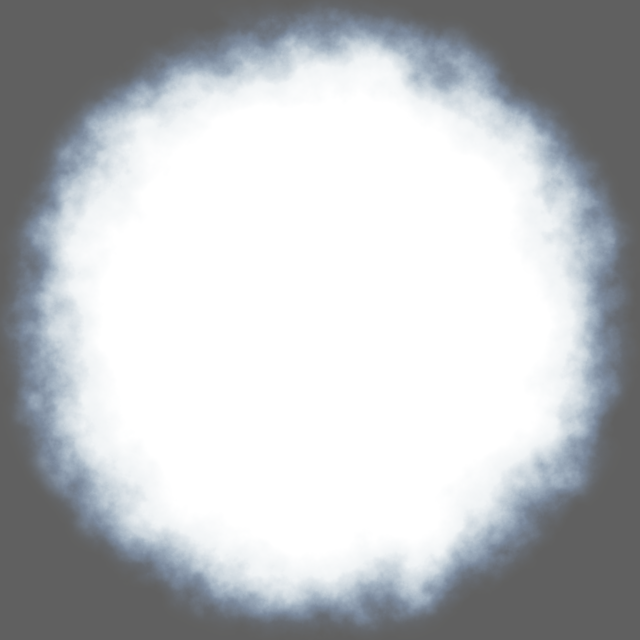
Give the GLSL for this background, as a three.js fragment shader.

```glsl
// Draws a glowing white disc with a wispy blue cloud rim on flat grey.
varying vec2 vUv;

// Shape
const vec2 CENTER = vec2(0.499, 0.501);
const float CORE_RADIUS = 0.345;
const float PALE_RADIUS = 0.391;
const float MIST_RADIUS = 0.422;
const float RIM_RADIUS = 0.441;
const float HAZE_RADIUS = 0.462;
const float FADE_RADIUS = 0.488;
const float OUTER_RADIUS = 0.515;

// Cloud noise
const int OCTAVES = 6;
const float NOISE_SCALE = 13.0;
const float NOISE_GAIN = 0.55;
const float WISP_DEPTH = 0.095;
const vec2 NOISE_OFFSET = vec2(17.3, 41.7);

// Colours, from the core outward
const vec3 CORE_WHITE = vec3(1.0);
const vec3 PALE_MIST = vec3(0.94, 0.953, 0.96);
const vec3 SILVER_MIST = vec3(0.79, 0.83, 0.86);
const vec3 BLUE_RIM = vec3(0.63, 0.69, 0.75);
const vec3 SLATE_HAZE = vec3(0.485, 0.54, 0.615);
const vec3 DIM_HAZE = vec3(0.405, 0.425, 0.455);
const vec3 BACKDROP_GREY = vec3(0.378, 0.378, 0.376);

float hash(vec2 p) {
  vec3 q = fract(p.xyx * 0.1031);
  q += dot(q, q.yzx + 33.33);
  return fract((q.x + q.y) * q.z);
}

float valueNoise(vec2 p) {
  vec2 cell = floor(p);
  vec2 f = fract(p);
  vec2 u = f * f * f * (f * (f * 6.0 - 15.0) + 10.0);
  float low = mix(hash(cell), hash(cell + vec2(1.0, 0.0)), u.x);
  float high = mix(hash(cell + vec2(0.0, 1.0)), hash(cell + vec2(1.0)), u.x);
  return mix(low, high, u.y);
}

// Layered noise, normalised to 0..1; each octave is turned to hide the grid.
float cloudNoise(vec2 p) {
  mat2 turn = mat2(0.8, 0.6, -0.6, 0.8);
  float sum = 0.0;
  float total = 0.0;
  float weight = 1.0;
  for (int i = 0; i < OCTAVES; i++) {
    sum += weight * valueNoise(p);
    total += weight;
    weight *= NOISE_GAIN;
    p = turn * p * 2.03 + 11.7;
  }
  return sum / total;
}

// Blends toward the next colour between two radii.
vec3 blendRing(vec3 color, vec3 next, float inner, float outer, float r) {
  return mix(color, next, clamp((r - inner) / (outer - inner), 0.0, 1.0));
}

vec3 glowRamp(float r) {
  vec3 color = CORE_WHITE;
  color = blendRing(color, PALE_MIST, CORE_RADIUS, PALE_RADIUS, r);
  color = blendRing(color, SILVER_MIST, PALE_RADIUS, MIST_RADIUS, r);
  color = blendRing(color, BLUE_RIM, MIST_RADIUS, RIM_RADIUS, r);
  color = blendRing(color, SLATE_HAZE, RIM_RADIUS, HAZE_RADIUS, r);
  color = blendRing(color, DIM_HAZE, HAZE_RADIUS, FADE_RADIUS, r);
  return blendRing(color, BACKDROP_GREY, FADE_RADIUS, OUTER_RADIUS, r);
}

void main() {
  // Ragged distance: noise pushes the rim in and out.
  float radius = length(vUv - CENTER);
  float cloud = cloudNoise(vUv * NOISE_SCALE + NOISE_OFFSET) - 0.5;
  float raggedRadius = radius + cloud * WISP_DEPTH;

  // Fade to the flat backdrop beyond the cloud.
  vec3 color = glowRamp(raggedRadius);
  float outside = smoothstep(FADE_RADIUS - 0.02, OUTER_RADIUS + 0.01, radius);
  gl_FragColor = vec4(mix(color, BACKDROP_GREY, outside), 1.0);
}
```
